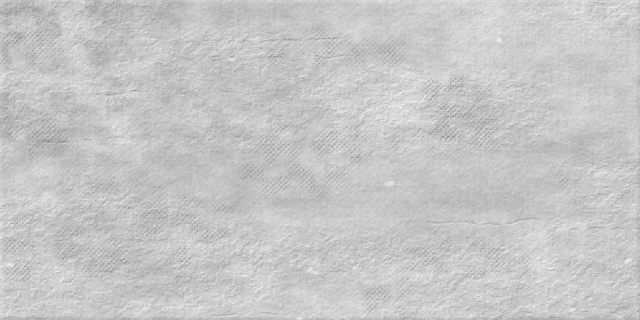
A Shadertoy shader for this texture:

```glsl
const float BASE_GREY = 0.793;
const vec2 LIGHT_DIR = vec2(-0.6, 0.8);
const float LIGHT_STEP = 0.0025;

float hash(vec2 p) {
    return fract(sin(dot(p, vec2(127.1, 311.7))) * 43758.5453);
}

float noise(vec2 p) {
    vec2 cell = floor(p), f = fract(p);
    f = f * f * (3.0 - 2.0 * f);
    float low = mix(hash(cell), hash(cell + vec2(1, 0)), f.x);
    float high = mix(hash(cell + vec2(0, 1)), hash(cell + vec2(1, 1)), f.x);
    return mix(low, high, f.y);
}

float fbm(vec2 p, int octaves) {
    float sum = 0.0, total = 0.0, amp = 0.5;
    for (int i = 0; i < octaves; i++) {
        sum += amp * noise(p);
        total += amp;
        amp *= 0.6;
        p = 2.03 * p + 17.3;
    }
    return sum / total;
}

// Broad areas, longer across than up, with ragged borders
float patches(vec2 p, vec2 scale, float seed, float lo, float hi) {
    float broad = noise(p * scale + seed);
    float ragged = fbm(p * scale * 4.0 + seed, 3);
    return smoothstep(lo, hi, mix(broad, ragged, 0.35));
}

// Staggered lattice of round pits
float pitLattice(vec2 p, float spacing) {
    vec2 q = mat2(0.707, 0.707, -0.707, 0.707) * p / spacing;
    return smoothstep(0.5, 0.12, length(fract(q) - 0.5));
}

float imprintArea(vec2 p) {
    float wear = smoothstep(0.25, 0.65, noise(p * 26.0));
    return wear * patches(p, vec2(3.6, 7.5), 31.7, 0.57, 0.74);
}

float imprint(vec2 p) {
    return pitLattice(p, 0.0112) * imprintArea(p);
}

// Broken, wandering horizontal cracks
float seams(vec2 p) {
    float depth = 0.0;
    for (int i = 0; i < 7; i++) {
        float id = float(i);
        vec2 centre = vec2(2.0 * hash(vec2(id, 3.1)), (id + hash(vec2(id, 8.4))) / 7.0);
        float reach = mix(0.15, 0.38, hash(vec2(id, 5.7)));
        float path = centre.y + 0.03 * (fbm(vec2(p.x * 9.0, id * 7.0), 5) - 0.5);
        float line = smoothstep(0.005, 0.001, abs(p.y - path));
        float span = smoothstep(reach, reach * 0.6, abs(p.x - centre.x));
        depth += line * span * smoothstep(0.35, 0.6, noise(vec2(p.x * 40.0, id)));
    }
    return depth;
}

// Small chips with steep edges, crowded into rough bands
float crust(vec2 p) {
    float area = patches(p, vec2(2.4, 8.0), 5.3, 0.4, 0.68);
    float chips = smoothstep(0.43, 0.6, fbm(p * vec2(48.0, 62.0), 3));
    return chips * mix(0.15, 1.0, area);
}

float relief(vec2 p) {
    float grain = 0.4 * noise(p * 150.0) + 0.3 * noise(p * vec2(75.0, 100.0));
    return 0.75 * crust(p) + grain - 0.6 * imprint(p) - 0.6 * seams(p);
}

float paleSpecks(vec2 p) {
    float sum = 0.0;
    for (int i = 0; i < 9; i++) {
        float id = float(i);
        vec2 d = p - vec2(2.0 * hash(vec2(id, 21.3)), hash(vec2(id, 47.9)));
        d += 0.01 * (vec2(noise(p * 70.0), noise(p * 70.0 + 9.0)) - 0.5);
        float size = mix(0.007, 0.016, hash(vec2(id, 63.2)));
        sum += smoothstep(size, size * 0.4, length(d * vec2(0.7, 1.3)));
    }
    return sum;
}

// Uneven grey: wide clouds, flat streaks and small blots
float stain(vec2 p) {
    float clouds = 0.13 * (fbm(p * vec2(2.6, 5.0) + 2.0, 4) - 0.5);
    float streaks = 0.06 * (fbm(p * vec2(4.0, 22.0) + 8.0, 3) - 0.5);
    float blots = 0.12 * (fbm(p * vec2(16.0, 24.0) + 23.0, 4) - 0.5);
    return clouds + streaks + blots;
}

float rim(float edgeDistance) {
    return smoothstep(0.014, 0.002, edgeDistance);
}

void mainImage(out vec4 fragColor, in vec2 fragCoord) {
    vec2 p = fragCoord / iResolution.y;
    float width = iResolution.x / iResolution.y;

    // Stained tone, with darker mottling toward the upper left
    float grey = BASE_GREY + stain(p);
    float corner = smoothstep(0.9, 0.1, length(p - vec2(0.1, 0.95)));
    grey -= 0.06 * corner * smoothstep(0.43, 0.6, fbm(p * 13.0 + 40.0, 4));
    grey += 0.05 * (noise(p * 210.0 + 11.0) - 0.5);

    // Raking light over the relief
    vec2 offset = LIGHT_DIR * LIGHT_STEP;
    grey += 0.105 * (relief(p - offset) - relief(p + offset));
    grey -= 0.05 * imprint(p) + 0.02 * imprintArea(p) + 0.05 * seams(p);
    grey += 0.1 * paleSpecks(p);

    // Bevelled tile edge
    grey += 0.035 * max(rim(p.x), rim(1.0 - p.y));
    grey -= 0.08 * max(rim(p.y), 0.6 * rim(width - p.x));

    fragColor = vec4(vec3(clamp(grey, 0.0, 1.0)), 1.0);
}
```
